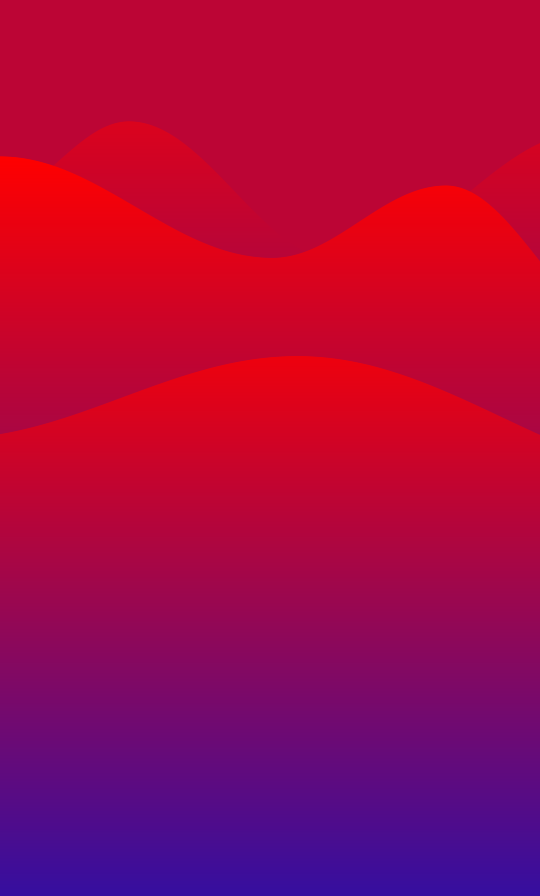
Give the GLSL for this background, as a Shadertoy shader.

```glsl
const float PI = 3.14159265;
const vec3 CREST_RED = vec3(1.0, 0.0, 0.0);
const vec3 DEEP_INDIGO = vec3(0.21, 0.055, 0.625);
const float SKY_DEPTH = 0.335;

// Shared colour ramp, from red at depth 0 to indigo at depth 1
vec3 ramp(float depth) {
    return mix(CREST_RED, DEEP_INDIGO, clamp(depth, 0.0, 1.0));
}

// Half cosine joining two turning points
float swell(float x, vec2 a, vec2 b) {
    float t = clamp((x - a.x) / (b.x - a.x), 0.0, 1.0);
    return mix(a.y, b.y, 0.5 - 0.5 * cos(PI * t));
}

// Smooth height curve through four turning points
float ridge(float x, vec2 a, vec2 b, vec2 c, vec2 d) {
    if (x < b.x) return swell(x, a, b);
    if (x < c.x) return swell(x, b, c);
    return swell(x, c, d);
}

// Paint a hill below its ridge; its depth grows downward from top
vec3 paintHill(vec3 under, float y, float height, float top, float slope) {
    float below = height - y;
    float edge = max(fwidth(below), 1e-5);
    float cover = smoothstep(-0.5 * edge, 0.5 * edge, below);
    return mix(under, ramp((top - y) * slope), cover);
}

void mainImage(out vec4 fragColor, in vec2 fragCoord) {
    vec2 uv = fragCoord / iResolution.xy;

    // Ridge heights, far to near
    float far = ridge(uv.x, vec2(-0.022, 0.776), vec2(0.239, 0.8646),
                      vec2(0.630, 0.7083), vec2(1.087, 0.8529));
    float middle = ridge(uv.x, vec2(0.0, 0.8255), vec2(0.504, 0.7122),
                         vec2(0.826, 0.793), vec2(1.174, 0.6237));
    float near = ridge(uv.x, vec2(-0.098, 0.5104), vec2(0.551, 0.6026),
                       vec2(1.313, 0.4648), vec2(2.0, 0.6));

    // Flat sky, then overlapping hills
    vec3 color = ramp(SKY_DEPTH);
    color = paintHill(color, uv.y, far, 1.021, 1.15);
    color = paintHill(color, uv.y, middle, 0.8255, 1.36);
    color = paintHill(color, uv.y, near, 0.659, 1.518);

    fragColor = vec4(color, 1.0);
}
```
